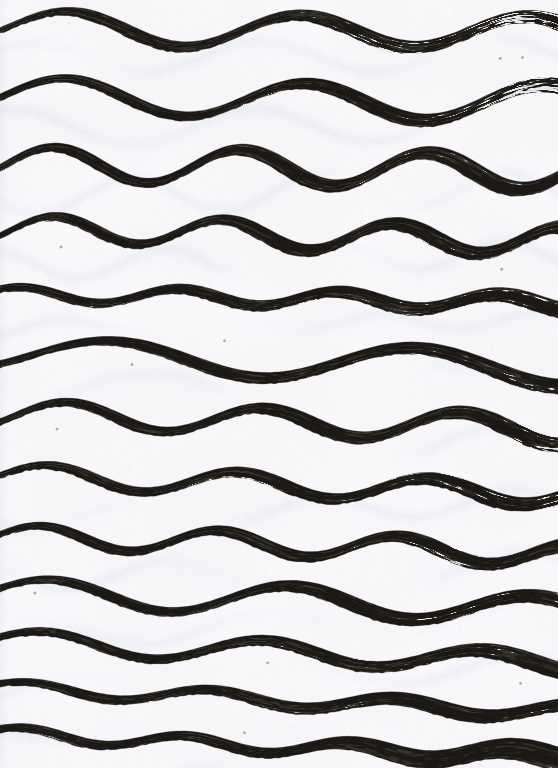
Give the GLSL for this pattern, as a Shadertoy shader.

```glsl
const int ROWS = 13;
const float TAU = 6.28318;

// Per stroke: first crest, wavelength, amplitude, in canvas widths
const vec3 WAVES[ROWS] = vec3[ROWS](
    vec3(.125, .41, .029), vec3(.115, .43, .032), vec3(.095, .335, .031),
    vec3(.095, .305, .025), vec3(.035, .285, .014), vec3(.2, .54, .030),
    vec3(.115, .355, .025), vec3(.085, .34, .021), vec3(.07, .32, .021),
    vec3(.09, .43, .025), vec3(.08, .39, .019), vec3(.045, .33, .013),
    vec3(.04, .29, .012));

float hash(vec2 p) {
    vec3 q = fract(p.xyx * .1031);
    q += dot(q, q.yzx + 33.33);
    return fract((q.x + q.y) * q.z);
}

float noise(vec2 p) {
    vec2 i = floor(p), f = fract(p);
    f = f * f * (3. - 2. * f);
    return mix(mix(hash(i), hash(i + vec2(1, 0)), f.x),
               mix(hash(i + vec2(0, 1)), hash(i + vec2(1, 1)), f.x), f.y);
}

// Depth of a stroke's centre below the top edge (x) and its slope (y)
vec2 strokePath(int index, float x) {
    float row = float(index);
    vec3 wave = WAVES[index];
    float phase = TAU * (x - wave.x) / wave.y;
    float base = .054 + row * (.1272 - .0017 * row)
               + .017 * max(0., sin((row - 6.) * .52));
    float tilt = .01 + .003 * row;
    float wander = .008 * (noise(vec2(x * 4., row * 9.7)) - .5);
    return vec2(base + tilt * (x - .5) + wander - wave.z * cos(phase),
                tilt + wave.z * TAU / wave.y * sin(phase));
}

// Returns ink coverage (x) and the lightness of its bristle marks (y)
vec2 brushStroke(int index, vec2 p, float pixel) {
    float row = float(index);
    vec2 path = strokePath(index, p.x);
    float d = (p.y - path.x) / sqrt(1. + path.y * path.y);

    // Pressure grows to the right and on the way down
    float halfWidth = (.0072 + .0058 * p.x) * (1. + .45 * path.y)
                    * (.9 + .2 * noise(vec2(p.x * 5., row * 3.1)));
    halfWidth *= 1. + .45 * smoothstep(11., 12., row) * smoothstep(.4, 1., p.x);
    float across = d / halfWidth;

    // Ragged lower edge, clean upper edge
    float ragged = noise(vec2(p.x * 130., row * 7.3)) - .5;
    float edge = d > 0. ? halfWidth + .0022 * ragged : halfWidth + .0005 * ragged;
    float ink = 1. - smoothstep(-.8 * pixel, .8 * pixel, abs(d) - edge);

    // Dry bristle streaks run along the path
    float streak = .55 * noise(vec2(p.x * 11., across * 5. + row * 17.))
                 + .45 * noise(vec2(p.x * 85., across * 8. + row * 29.));
    float patches = smoothstep(.25, .75, noise(vec2(p.x * 5. + 3., row * 5.3)));
    float dry = smoothstep(.2, 1., p.x) * mix(.85, .5, smoothstep(1., 4., row))
              * (.35 + .65 * patches);
    dry += .35 * smoothstep(.3, 1., across) * patches;
    float bare = smoothstep(0., .13, streak - (.93 - .45 * dry));
    return vec2(ink * (1. - .92 * bare), smoothstep(.5, .85, streak + .12 * dry));
}

void mainImage(out vec4 fragColor, in vec2 fragCoord) {
    float pixel = 1. / iResolution.x;
    vec2 p = vec2(fragCoord.x, iResolution.y - fragCoord.y) * pixel;

    float ink = 0., bristle = 0., ghost = 0.;
    for (int i = 0; i < ROWS; i++) {
        vec2 stroke = brushStroke(i, p, pixel);
        if (stroke.x > ink) {
            ink = stroke.x;
            bristle = stroke.y;
        }
        // Faint mirrored show-through from the back of the sheet
        float g = (p.y - strokePath(i, 1. - p.x).x - .045) / .011;
        ghost += exp(-g * g) * smoothstep(.25, .8, noise(p * 6. + float(i)));
    }

    // Paper with soft mottling, a shaded left margin and rare specks
    vec3 paper = vec3(.975, .975, .985);
    paper -= vec3(.035, .03, .012) * min(ghost, 1.);
    paper -= .012 * noise(p * 9.) + .01 * (noise(p * 170.) - .5);
    paper -= vec3(.03, .025, .01) * (1. - smoothstep(0., .015, p.x));
    vec2 cell = floor(p * 24.);
    vec2 offset = fract(p * 24.) - .3 - .4 * hash(cell + 41.);
    float speck = step(.985, hash(cell + 7.)) * (1. - smoothstep(.03, .09, length(offset)));
    paper = mix(paper, vec3(.48, .47, .45), .6 * speck);

    vec3 inkColor = mix(vec3(.105, .095, .085), vec3(.26, .24, .20), .8 * bristle);
    fragColor = vec4(mix(paper, inkColor, ink), 1.);
}
```
